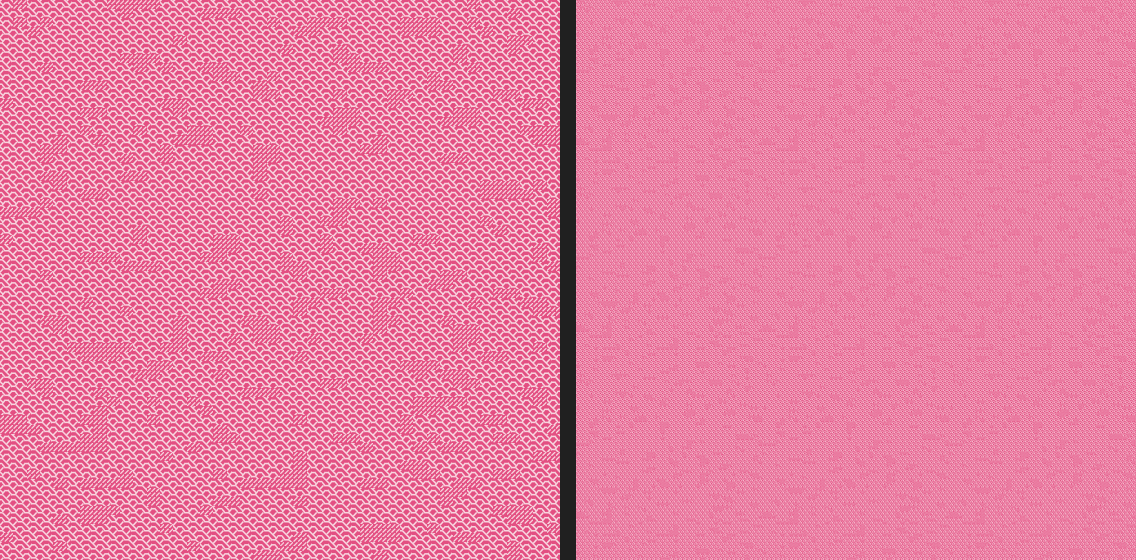
Left, the tile; right, the same tile 3 across and 3 down.
Write a WebGL 1 fragment shader that draws this pattern.

```glsl
precision highp float;
// Pink mesh of staggered waves and crossing strands, broken by patches of slashes.

#define COLUMNS 42.0
#define ROWS 62.0
#define PATCH_GRID vec2(14.0, 31.0)
#define PATCH_LEVEL 0.25
#define PATCH_RAGGED 0.20
#define WAVE_LOW 0.16
#define WAVE_RISE 0.30
#define LINE_HALF 0.058
#define SLASH_HALF 0.048
#define ROSE vec3(0.89, 0.31, 0.51)
#define BLUSH vec3(0.97, 0.83, 0.87)

uniform vec2 u_resolution;

float hash(vec2 p) {
  vec3 q = fract(vec3(p.xyx) * 0.1031);
  q += dot(q, q.yzx + 33.33);
  return fract((q.x + q.y) * q.z);
}

// Slope contribution of one lattice corner, wrapped at the canvas edge.
float corner(vec2 lattice, vec2 offset) {
  float angle = 6.28318 * hash(mod(lattice, PATCH_GRID) + 7.0);
  return dot(vec2(cos(angle), sin(angle)), offset);
}

float gradientNoise(vec2 p) {
  vec2 i = floor(p);
  vec2 f = p - i;
  vec2 w = f * f * f * (f * (f * 6.0 - 15.0) + 10.0);
  vec2 e = vec2(1.0, 0.0);
  float low = mix(corner(i, f), corner(i + e, f - e), w.x);
  float high = mix(corner(i + e.yx, f - e.yx), corner(i + 1.0, f - 1.0), w.x);
  return mix(low, high, w.y);
}

float segmentDistance(vec2 p, vec2 a, vec2 b) {
  vec2 ab = b - a;
  return length(p - a - ab * clamp(dot(p - a, ab) / dot(ab, ab), 0.0, 1.0));
}

// One row: a trapezoid wave with a long and a short strand below each crest.
float rowDistance(vec2 p, float row) {
  float x = fract(p.x + 0.5 * mod(row, 2.0));
  float y = p.y - row * COLUMNS / ROWS;
  float rise = clamp(abs(x - 0.5) * 4.0 - 0.5, 0.0, 1.0);
  float slope = (rise > 0.0 && rise < 1.0) ? 4.0 * WAVE_RISE : 0.0;
  float wave = abs(y - WAVE_LOW - WAVE_RISE * rise) / sqrt(1.0 + slope * slope);
  vec2 crest = vec2(fract(x + 0.5) - 0.5, y);
  float falling = segmentDistance(crest, vec2(-0.30, 0.14), vec2(0.20, -0.36));
  float rising = segmentDistance(crest, vec2(-0.02, -0.12), vec2(0.22, 0.14));
  return min(wave, min(falling, rising)) - LINE_HALF;
}

// Strands reach into the row below, so two rows can cover each point.
float meshDistance(vec2 p) {
  float row = floor(p.y * ROWS / COLUMNS);
  return min(rowDistance(p, row), rowDistance(p, row + 1.0));
}

// Short diagonal dashes, three across and two down per mesh cell.
float slashDistance(vec2 p) {
  vec2 size = vec2(1.0 / 3.0, 0.5 * COLUMNS / ROWS);
  vec2 local = (fract(p / size) - 0.5) * size;
  return segmentDistance(local, vec2(-0.11), vec2(0.11)) - SLASH_HALF;
}

void main() {
  vec2 uv = gl_FragCoord.xy / u_resolution;
  vec2 p = uv * COLUMNS;
  float pixel = COLUMNS / min(u_resolution.x, u_resolution.y);

  // Choose the motif once per mesh cell so patches keep stepped borders.
  vec2 grid = vec2(COLUMNS, ROWS);
  vec2 cell = mod(floor(uv * grid), grid);
  float wear = gradientNoise((cell + 0.5) / grid * PATCH_GRID);
  wear += PATCH_RAGGED * (hash(cell + 91.0) - 0.5);
  float d = wear > PATCH_LEVEL ? slashDistance(p) : meshDistance(p);

  float line = clamp(0.5 - d / pixel, 0.0, 1.0);
  gl_FragColor = vec4(mix(ROSE, BLUSH, line), 1.0);
}
```
